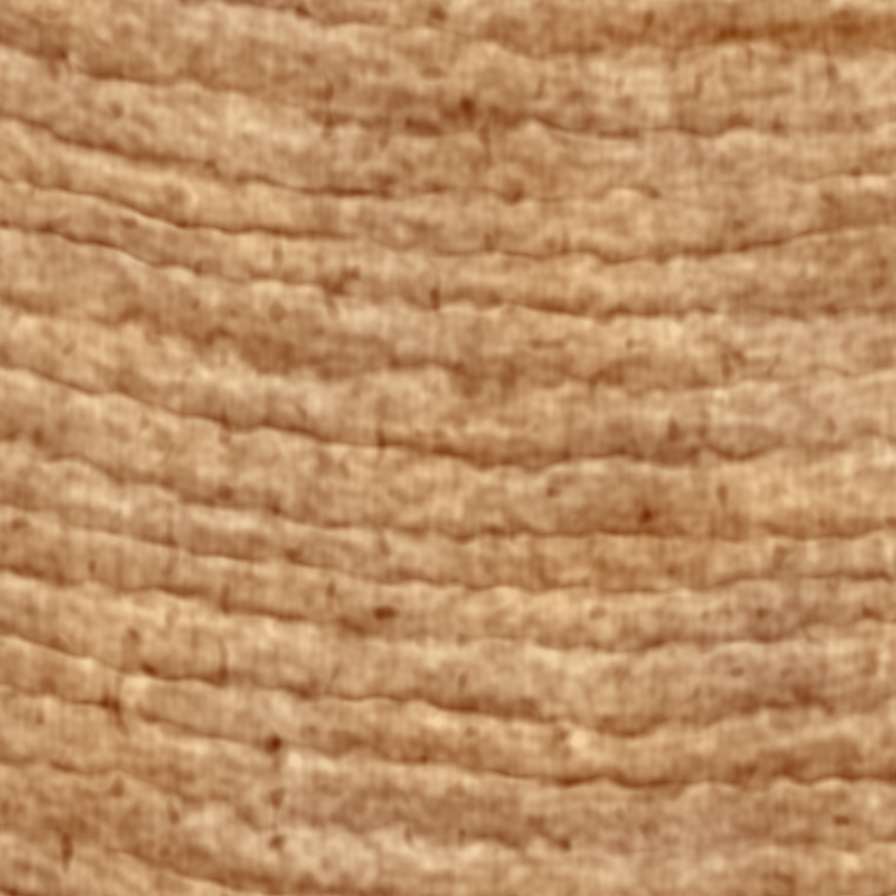
This texture is drawn by a WebGL 1 fragment shader. Its source:

```glsl
precision highp float;
uniform vec2 u_resolution;

vec2 hash2(vec2 cell) {
  vec2 k = vec2(dot(cell, vec2(127.1, 311.7)), dot(cell, vec2(269.5, 183.3)));
  return fract(sin(k) * 43758.545);
}

vec2 gradientAt(vec2 cell) {
  float angle = 6.2832 * hash2(cell).x;
  return vec2(cos(angle), sin(angle));
}

float gradientNoise(vec2 p) {
  vec2 i = floor(p), f = p - i;
  vec2 u = f * f * f * (f * (f * 6.0 - 15.0) + 10.0);
  vec2 e = vec2(1.0, 0.0);
  float low = mix(dot(gradientAt(i), f), dot(gradientAt(i + e), f - e), u.x);
  float high = mix(dot(gradientAt(i + e.yx), f - e.yx), dot(gradientAt(i + 1.0), f - 1.0), u.x);
  return mix(low, high, u.y);
}

// Height across the rings: they sag to the right, then level out
float ringHeight(vec2 p) {
  float sag = p.x - 0.72;
  return p.y - (0.15 + 0.06 * p.y) * sag * sag;
}

// Late wood: a crisp lower edge that fades upward, uneven along its length
float ringDarkness(vec2 p, float height) {
  float phase = height * 14.0 + 0.8 * gradientNoise(vec2(p.x * 0.7, height * 6.0))
    + 0.3 * gradientNoise(vec2(p.x * 5.0, height * 9.0) + 17.0)
    + 0.22 * gradientNoise(p * vec2(26.0, 30.0) + 5.0);
  float f = fract(phase);
  float profile = exp(-3.3 * f) + smoothstep(0.8, 1.0, f);
  float strength = 0.95 + 0.9 * gradientNoise(vec2(p.x * 2.5, height * 13.0) + 31.0);
  float palePatch = smoothstep(0.4, 0.7, f) * smoothstep(0.98, 0.8, f);
  float patchiness = 0.3 + 1.2 * gradientNoise(p * vec2(22.0, 30.0) + 63.0);
  return profile * strength - 0.45 * palePatch * max(patchiness, 0.0);
}

// Scattered dark pores, each with a pale rim on one side
float pores(vec2 p) {
  float tone = 0.0;
  vec2 wobble = 0.012 * vec2(gradientNoise(p * 45.0), gradientNoise(p * 45.0 + 9.0));
  for (int i = 0; i < 18; i++) {
    vec2 center = hash2(vec2(float(i), 4.0));
    vec2 shape = hash2(vec2(float(i), 8.0));
    vec2 d = (p + wobble - center) / vec2(0.007 + 0.006 * shape.x, 0.010 + 0.013 * shape.y);
    vec2 rim = d - vec2(1.7, 0.3);
    tone += (0.3 + 0.4 * shape.x) * (0.6 * exp(-dot(rim, rim)) - exp(-dot(d, d)));
  }
  return tone;
}

void main() {
  vec2 p = gl_FragCoord.xy / u_resolution;
  float height = ringHeight(p);
  vec2 along = vec2(p.x, height);

  float tone = 0.68 - 0.58 * ringDarkness(p, height);

  // Streaks, blotches and fine grain
  tone += 0.30 * gradientNoise(along * vec2(5.0, 52.0) + 3.0);
  tone += 0.26 * gradientNoise(along * vec2(3.0, 5.0) + 41.0);
  tone += 0.42 * gradientNoise(along * vec2(24.0, 36.0) + 11.0);
  tone += 0.42 * gradientNoise(along * vec2(48.0, 62.0) + 23.0);
  tone += 0.18 * gradientNoise(p * vec2(95.0, 80.0) + 7.0);

  // Rays: faint upright bands and hairs
  tone += 0.22 * gradientNoise(p * vec2(10.0, 1.7) + 53.0);
  tone += 0.14 * gradientNoise(p * vec2(115.0, 22.0) + 71.0);

  // Small pits, then the larger pores
  tone -= 0.5 * smoothstep(0.28, 0.6, gradientNoise(p * vec2(34.0, 30.0) + 83.0));
  tone += pores(p);

  // Reddish stains near the top right and the middle
  vec2 stain = (p - vec2(0.66, 0.41)) / vec2(0.24, 0.07);
  float warmth = smoothstep(0.4, 0.85, p.x) * exp(-pow((p.y - 0.965) / 0.022, 2.0));
  warmth += 0.6 * exp(-dot(stain, stain));
  tone -= 0.32 * warmth;

  vec3 darkWood = vec3(0.62, 0.41, 0.25);
  vec3 paleWood = vec3(0.89, 0.75, 0.58);
  vec3 color = mix(darkWood, paleWood, clamp(tone, -0.75, 1.2));
  float hue = gradientNoise(along * vec2(4.0, 9.0) + 97.0);
  color += vec3(0.02, -0.005, -0.05) * (0.7 * hue + 0.6 * warmth);
  gl_FragColor = vec4(color, 1.0);
}
```
